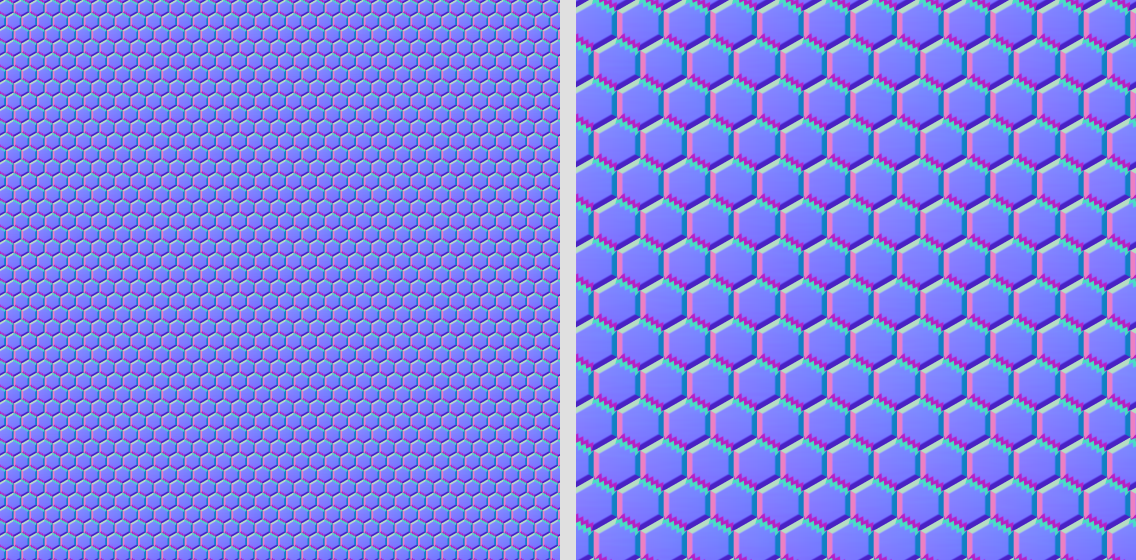
Left: the whole. Right: its middle third, enlarged.
A Shadertoy shader for this texture map:

```glsl
const vec2  CELLS = vec2(36.0, 42.0);        // repeats across and rows down
const float ROW_STEP = 0.8660254;            // row spacing of a unit-wide hexagon
const vec2  GRID_ORIGIN = vec2(0.88, 0.40);  // lowest centre, in columns and rows
const float APOTHEM = 0.5;
const float BEVEL_WIDTH = 0.115;
const float BEVEL_SOFTNESS = 0.025;
const float BEVEL_SLOPE = 0.85;
const float DOME = 0.20;                     // curvature of each face
const float CELL_TILT = 0.07;                // drift of tilt from cell to cell
const float STREAK = 0.035;                  // fine horizontal grain
const float TOOTH_RATE = 8.0;                // serration along one diagonal
const float TOOTH_DEPTH = 0.045;
const vec2  FACE_BIAS = vec2(-0.02, -0.01);
const int   SAMPLES = 3;                     // antialiasing grid per axis

vec2 hashGradient(vec2 p) {
    vec2 h = vec2(dot(p, vec2(127.1, 311.7)), dot(p, vec2(269.5, 183.3)));
    return 2.0 * fract(sin(h) * 43758.5) - 1.0;
}

float gradientNoise(vec2 p) {
    vec2 cell = floor(p), f = fract(p);
    vec2 u = f * f * f * (f * (f * 6.0 - 15.0) + 10.0);
    vec2 e = vec2(0.0, 1.0);
    float a = dot(hashGradient(cell), f);
    float b = dot(hashGradient(cell + e.yx), f - e.yx);
    float c = dot(hashGradient(cell + e.xy), f - e.xy);
    float d = dot(hashGradient(cell + e.yy), f - e.yy);
    return mix(mix(a, b, u.x), mix(c, d, u.x), u.y);
}

// Offset from the nearest centre of a staggered hexagonal lattice.
vec2 hexLocal(vec2 p) {
    vec2 period = vec2(1.0, 2.0 * ROW_STEP);
    vec2 a = mod(p + 0.5 * period, period) - 0.5 * period;
    vec2 b = mod(p, period) - 0.5 * period;
    return dot(a, a) < dot(b, b) ? a : b;
}

// Outward direction of the nearest side in xy, distance to it in z.
vec3 nearestSide(vec2 local) {
    vec3 side = vec3(0.0, 0.0, APOTHEM);
    for (int i = 0; i < 3; i++) {
        float angle = float(i) * 1.0471976;
        vec2 axis = vec2(cos(angle), sin(angle));
        float along = dot(local, axis);
        float dist = APOTHEM - abs(along);
        float facing = along < 0.0 ? -1.0 : 1.0;

        // Serrate the seam running from upper left to lower right.
        if (i == 1) {
            float t = dot(local, vec2(-axis.y, axis.x));
            float tooth = 4.0 * abs(fract(t * TOOTH_RATE) - 0.5) - 1.0;
            dist -= facing * TOOTH_DEPTH * tooth;
            if (dist < 0.0) {
                facing = -facing;
                dist = -dist;
            }
        }
        if (dist < side.z) side = vec3(axis * facing, dist);
    }
    return side;
}

vec3 normalColor(vec2 uv) {
    vec2 p = (uv * CELLS - GRID_ORIGIN) * vec2(1.0, ROW_STEP);
    vec2 local = hexLocal(p);
    vec2 center = p - local;
    vec3 side = nearestSide(local);

    // Gently domed face with a slow tilt drift and grain.
    vec2 drift = vec2(gradientNoise(center * 0.37 + 4.3),
                      gradientNoise(center * 0.37 + 19.7));
    vec2 face = FACE_BIAS + DOME * local * vec2(-1.0, 1.0) + CELL_TILT * drift;
    face.y += STREAK * gradientNoise(p * vec2(1.5, 13.0));

    // Steep rim sloping down into the seam.
    vec2 rim = BEVEL_SLOPE * side.xy * vec2(-1.0, 1.0);
    float bevel = 1.0 - smoothstep(BEVEL_WIDTH - BEVEL_SOFTNESS,
                                   BEVEL_WIDTH + BEVEL_SOFTNESS, side.z);
    vec2 slope = mix(face, rim, bevel);
    vec3 normal = vec3(slope, sqrt(max(0.0, 1.0 - dot(slope, slope))));
    return 0.5 + 0.5 * normal;
}

void mainImage(out vec4 fragColor, in vec2 fragCoord) {
    vec3 color = vec3(0.0);
    for (int j = 0; j < SAMPLES; j++) {
        for (int i = 0; i < SAMPLES; i++) {
            vec2 jitter = (vec2(i, j) + 0.5) / float(SAMPLES) - 0.5;
            color += normalColor((fragCoord + jitter) / iResolution.xy);
        }
    }
    fragColor = vec4(color / float(SAMPLES * SAMPLES), 1.0);
}
```
